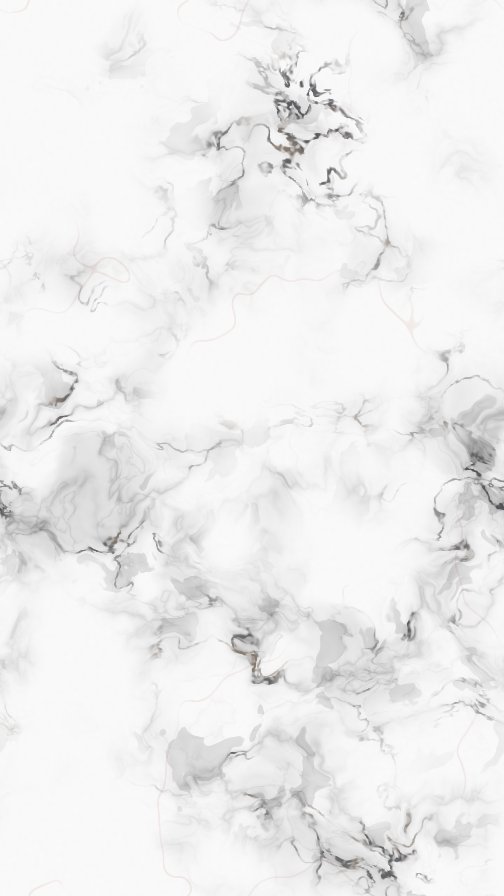
Write a Shadertoy shader that draws this texture.

```glsl
// White marble with soft grey clouds, broken mineral veins and one dark cluster; tiles both ways.
#define BASE_TONE 0.976
#define CLOUD_DEPTH 0.085
#define HALO_DEPTH 0.15
#define VEIN_DEPTH 0.13
#define BLOTCH_DEPTH 0.10
#define MINERAL_DEPTH 0.85
#define WARP 0.07
#define CLUSTER_POS vec2(0.60, 0.865)
#define MINERAL_GREY vec3(0.27, 0.265, 0.28)
#define MINERAL_BROWN vec3(0.47, 0.41, 0.36)
#define HAIRLINE_TINT vec3(0.03, 0.06, 0.07)

const float TAU = 6.2831853;

// Integer hash to a gradient with components in -1..1
vec2 hashGradient(ivec2 cell, int seed) {
    uint h = uint(cell.x) * 1597334677u ^ uint(cell.y) * 3812015801u ^ uint(seed) * 2798796415u;
    h = (h ^ (h >> 16)) * 2146121005u;
    h = (h ^ (h >> 15)) * 2221713035u;
    h ^= h >> 16;
    return vec2(h & 65535u, h >> 16) / 32767.5 - 1.0;
}

float cornerWeight(ivec2 cell, ivec2 corner, vec2 f, ivec2 period, int seed) {
    ivec2 wrapped = (cell + corner + 8 * period) % period;
    return dot(hashGradient(wrapped, seed), f - vec2(corner));
}

// Gradient noise that repeats after a whole number of cells
float noise(vec2 p, ivec2 period, int seed) {
    ivec2 cell = ivec2(floor(p));
    vec2 f = fract(p);
    vec2 s = f * f * f * (f * (f * 6.0 - 15.0) + 10.0);
    float a = cornerWeight(cell, ivec2(0, 0), f, period, seed);
    float b = cornerWeight(cell, ivec2(1, 0), f, period, seed);
    float c = cornerWeight(cell, ivec2(0, 1), f, period, seed);
    float d = cornerWeight(cell, ivec2(1, 1), f, period, seed);
    return 1.22 * mix(mix(a, b, s.x), mix(c, d, s.x), s.y);
}

float fbm(vec2 uv, ivec2 cells, int octaves, int seed) {
    vec2 p = uv * vec2(cells);
    float sum = 0.0, gain = 1.0;
    for (int i = 0; i < octaves; i++) {
        sum += gain * noise(p, cells, seed + i);
        p = p * 2.0 + 0.37;
        cells *= 2;
        gain *= 0.5;
    }
    return sum;
}

// Smooth bump that wraps around the tile
float wrapBump(vec2 d, vec2 tightness) {
    return exp(dot(tightness, cos(TAU * d) - 1.0));
}

// Soft-edged line where a field crosses zero
float line(float field, float width) {
    float edge = max(width, 1.2 * fwidth(field));
    return (1.0 - smoothstep(0.25 * edge, edge, abs(field))) * min(1.0, width / edge + 0.4);
}

void mainImage(out vec4 fragColor, in vec2 fragCoord) {
    vec2 uv = fragCoord / iResolution.xy;
    vec2 bend = vec2(fbm(uv, ivec2(5, 9), 4, 11), fbm(uv, ivec2(5, 9), 4, 23));
    vec2 warped = uv + WARP * bend * vec2(1.0, 0.5625);

    // Where the stone is veined: a wandering band, a cluster and random patches
    float bandY = 0.32 + 0.14 * cos(TAU * (uv.x - 0.1));
    float band = wrapBump(vec2(0.0, uv.y - bandY), vec2(0.0, 2.0));
    float cluster = wrapBump(warped - CLUSTER_POS, vec2(6.0, 6.5));
    float activity = smoothstep(0.1, 0.8,
        0.2 + 0.55 * band + 0.5 * cluster + 0.9 * fbm(uv, ivec2(3, 5), 3, 31));

    // Vein fields: round cells, flat wisps and fine strands
    float cellField = fbm(warped, ivec2(4, 7), 6, 41);
    float wispField = fbm(warped, ivec2(4, 11), 5, 53);
    float strandField = fbm(warped, ivec2(9, 16), 5, 67);
    float grain = noise(uv * vec2(90.0, 160.0), ivec2(90, 160), 79);

    // Translucent greys
    float cloud = smoothstep(-0.2, 0.4, fbm(warped, ivec2(5, 8), 4, 83));
    float halo = exp(-abs(cellField) / 0.075);
    float veins = exp(-abs(wispField) / 0.03) + 0.6 * exp(-abs(strandField) / 0.03);
    float blotchField = fbm(warped, ivec2(9, 15), 4, 97) + 0.12 * halo;
    float blotch = smoothstep(0.27, 0.33, blotchField);
    float shade = CLOUD_DEPTH * cloud + HALO_DEPTH * halo
                + VEIN_DEPTH * veins * (0.3 + 0.7 * cloud) + BLOTCH_DEPTH * blotch;
    vec3 color = vec3(BASE_TONE - activity * shade + 0.006 * grain);

    // Warm hairline cracks
    float crack = line(fbm(uv, ivec2(2, 3), 4, 103), 0.006);
    color -= HAIRLINE_TINT * crack * smoothstep(0.0, 0.2, fbm(uv, ivec2(3, 4), 2, 109));

    // Crisp broken mineral along the veins, dense inside the cluster
    float patches = smoothstep(0.02, 0.22, fbm(uv, ivec2(6, 10), 3, 113));
    float flakes = smoothstep(-0.35, 0.25, grain + 0.8 * fbm(uv, ivec2(36, 64), 2, 127));
    float mineral = patches * activity * max(line(cellField, 0.045), 0.6 * line(wispField, 0.03));
    mineral = max(mineral, smoothstep(0.2, 0.7, cluster) * line(strandField, 0.09));
    mineral *= 0.25 + 0.75 * flakes;
    float warmth = smoothstep(0.05, 0.35, fbm(uv, ivec2(12, 21), 2, 139));
    color = mix(color, mix(MINERAL_GREY, MINERAL_BROWN, warmth), MINERAL_DEPTH * mineral);

    fragColor = vec4(clamp(color, 0.0, 1.0), 1.0);
}
```
